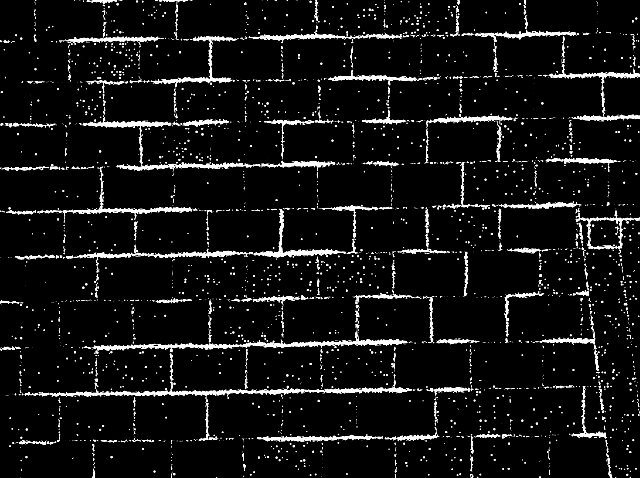
Reproduce this texture procedurally as a WebGL 2 fragment shader.

```glsl
#version 300 es
precision highp float;

uniform vec2 u_resolution;
out vec4 outColor;

// Lengths are in canvas units: the width is SPAN, y runs down from the top.
const float SPAN = 768.0;
const vec3 BRICK_COLOR = vec3(0.0);
const vec3 JOINT_COLOR = vec3(1.0);
const float FIRST_BED = 45.0;        // height of the first full bed joint
const float COURSE_HEIGHT = 49.5;
const float COURSE_GROWTH = 0.44;    // courses grow taller downwards
const float TILT = 0.0133;
const float BRICK_LENGTH = 84.3;
const float LENGTH_GROWTH = 0.68;    // bricks grow longer per course
const float ANCHOR_X = 295.5;        // joint column that stays upright
const float JOINT_JITTER = 6.0;
const vec2 BED_WIDTH = vec2(-0.3, 2.5);   // weakest, strongest half width
const vec2 HEAD_WIDTH = vec2(-0.5, 1.5);
const float RAGGED = 3.2;
const float GRAIN_SIZE = 1.7;
const float SPECK_CELL = 3.4;
const float SPECK_DENSITY = 0.17;
const vec2 POST_TOP = vec2(694.0, 250.0);
const float POST_LEAN = 0.12;
const float POST_WIDTH = 44.0;
const vec2 BOX_CENTER = vec2(726.0, 280.0);
const vec2 BOX_HALF = vec2(19.0, 17.0);
// Bricks (column, course) with a bright rim
const vec2 RIMMED[6] = vec2[6](vec2(0, 3), vec2(2, 3), vec2(1, 7),
                               vec2(-2, 2), vec2(-1, 5), vec2(0, 5));

float hash(vec2 p) {
    vec3 q = fract(vec3(p.xyx) * 0.1031);
    q += dot(q, q.yzx + 33.33);
    return fract((q.x + q.y) * q.z);
}

float noise(vec2 p) {
    vec2 i = floor(p), f = fract(p);
    f = f * f * (3.0 - 2.0 * f);
    return mix(mix(hash(i), hash(i + vec2(1, 0)), f.x),
               mix(hash(i + vec2(0, 1)), hash(i + vec2(1, 1)), f.x), f.y);
}

float rim(vec2 brick) {
    float found = 0.0;
    for (int i = 0; i < 6; i++)
        found = max(found, 1.0 - step(0.5, distance(brick, RIMMED[i])));
    return found;
}

float boxOutline(vec2 p, vec2 halfSize) {
    vec2 d = abs(p) - halfSize;
    return abs(length(max(d, 0.0)) + min(max(d.x, d.y), 0.0));
}

// Distance to scattered dots; density is the chance of a dot per cell
float specks(vec2 p, float density) {
    vec2 cell = floor(p / SPECK_CELL);
    vec2 jitter = vec2(hash(cell + 17.0), hash(cell + 59.0));
    vec2 center = (cell + 0.3 + 0.4 * jitter) * SPECK_CELL;
    float radius = mix(0.7, 1.6, hash(cell + 83.0));
    return hash(cell + 131.0) < density ? length(p - center) - radius : SPAN;
}

void main() {
    float unit = SPAN / u_resolution.x;
    vec2 p = vec2(gl_FragCoord.x, u_resolution.y - gl_FragCoord.y) * unit;
    float ragged = RAGGED * (noise(p / GRAIN_SIZE + 200.0) - 0.5);

    // Courses: invert the quadratic spacing of the bed joints
    float wobble = 3.0 * (noise(p / vec2(28.0, 45.0) + 40.0) - 0.5);
    float y = p.y + TILT * (p.x - 0.5 * SPAN) + wobble - FIRST_BED;
    float k = (sqrt(COURSE_HEIGHT * COURSE_HEIGHT + 4.0 * COURSE_GROWTH * y)
               - COURSE_HEIGHT) / (2.0 * COURSE_GROWTH);
    float bed = round(k);
    float course = floor(k) + 1.0;
    float bedDistance = abs(k - bed) * (COURSE_HEIGHT + 2.0 * COURSE_GROWTH * k);

    // Bricks: alternate courses shift by half a brick
    float brickLength = BRICK_LENGTH + LENGTH_GROWTH * course;
    float u = (p.x - ANCHOR_X) / brickLength - 0.5 * mod(course, 2.0);
    float head = round(u);
    vec2 brick = vec2(floor(u), course);
    vec2 headId = vec2(head, course) + 300.0;
    float shift = JOINT_JITTER * (hash(headId) - 0.5)
                + 2.0 * (noise(p / 14.0 + 70.0) - 0.5);
    float headDistance = abs((u - head) * brickLength - shift);

    // Uneven mortar, fading towards the left
    float rimmed = rim(brick);
    float fade = 1.0 - smoothstep(50.0, 115.0, p.x);
    float bedStrength = smoothstep(0.1, 0.75, noise(vec2(p.x / 42.0, bed * 7.0 + 90.0)));
    float headStrength = hash(headId + 41.0);
    float bedJoint = bedDistance - mix(BED_WIDTH.x, BED_WIDTH.y, bedStrength)
                   - 0.9 * rimmed + 1.1 * fade;
    float headJoint = headDistance - mix(HEAD_WIDTH.x, HEAD_WIDTH.y, headStrength)
                    - 0.9 * rimmed + 0.8 * fade;
    float wall = min(bedJoint, headJoint) + ragged;

    // Leaning post at the right edge, with a small box near its top
    float postX = p.x - POST_TOP.x - POST_LEAN * (p.y - POST_TOP.y);
    bool onPost = postX > 0.0 && p.y > POST_TOP.y;
    float wear = 1.6 * noise(p / vec2(30.0, 22.0) + 11.0);
    float edges = min(abs(postX), abs(postX - POST_WIDTH) + 0.005 * (p.y - POST_TOP.y));
    float ledge = abs(p.y - BOX_CENTER.y + BOX_HALF.y);
    float post = min(edges - wear, min(boxOutline(p - BOX_CENTER, BOX_HALF), ledge) - 1.6);
    if (onPost) wall = SPAN;
    if (postX > -4.0 && p.y > POST_TOP.y) wall = min(wall, post + ragged);

    // Pitted faces: a few bricks carry most of the specks
    float pitted = pow(hash(brick + 500.0), 3.0) * (1.0 - rimmed) * (1.0 - 0.8 * fade);
    float cluster = smoothstep(0.3, 0.8, noise(p / 16.0 + 150.0));
    float density = SPECK_DENSITY * (onPost ? 0.7 : pitted + 0.06) * (0.3 + cluster);
    float shape = min(wall, specks(p, density));

    float aa = 0.45 * unit;
    float paint = 1.0 - smoothstep(-aa, aa, shape);
    outColor = vec4(mix(BRICK_COLOR, JOINT_COLOR, paint), 1.0);
}
```
